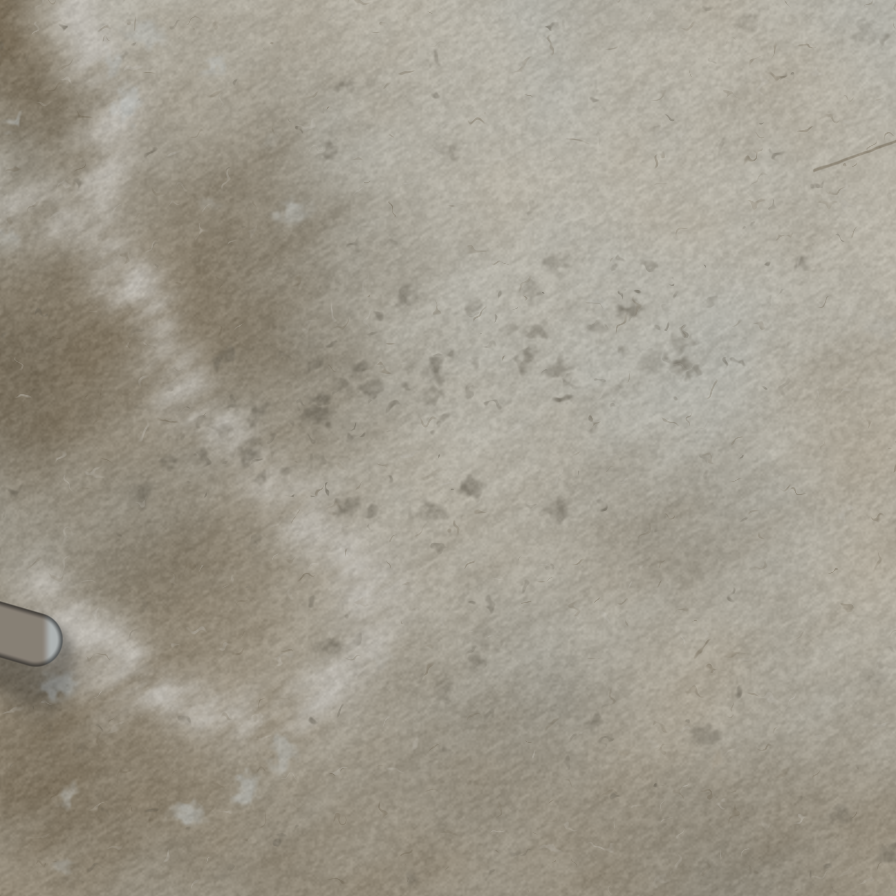
A WebGL 2 fragment shader for this texture:

```glsl
#version 300 es
precision highp float;
// Worn concrete floor: a soft tone field lowered by broad brown stains, a chalky
// mineral tide line along a warped path, cellular specks gathered on a diagonal,
// pale flakes, short scratches, fine grain and the end of a metal foot at the left.
uniform vec2 u_resolution;
out vec4 fragColor;

const vec3 DARK = vec3(0.42, 0.375, 0.30);
const vec3 PALE = vec3(0.692, 0.678, 0.635);
const vec3 CHALK = vec3(0.735, 0.72, 0.69);
const vec3 SPECK = vec3(0.40, 0.38, 0.335);
const vec3 FLAKE = vec3(0.71, 0.72, 0.71);
const vec3 RUST = vec3(0.45, 0.33, 0.17);
const float BASE_TONE = 0.92;
const float CLOUDS = 0.36;
const float STREAKS = 0.26;
const float STAIN_GAIN = 1.36;
const float GRAIN = 0.068;
const float TIDE_WIDTH = 0.034;
const float GRAIN_ANGLE = 0.55;

// Stains: centre and radii, with a matching depth.
const int STAINS = 9;
const vec4 STAIN[STAINS] = vec4[](
  vec4(0.26, 0.71, 0.15, 0.19), vec4(0.03, 0.59, 0.12, 0.13),
  vec4(0.00, 1.00, 0.06, 0.10), vec4(0.05, 0.17, 0.20, 0.16),
  vec4(0.20, 0.37, 0.13, 0.09), vec4(0.46, 0.06, 0.30, 0.18),
  vec4(0.76, 0.40, 0.10, 0.10), vec4(0.05, 0.87, 0.08, 0.08),
  vec4(0.90, 0.05, 0.22, 0.14));
const float DEPTH[STAINS] = float[](0.44, 0.46, 0.62, 0.38, 0.28, 0.24, 0.18, 0.34, 0.16);

// Path of the tide line, from the top edge down and back to the left.
const int KNOTS = 11;
const vec2 TIDE[KNOTS] = vec2[](
  vec2(0.11, 1.02), vec2(0.135, 0.86), vec2(0.11, 0.74), vec2(0.17, 0.62),
  vec2(0.22, 0.52), vec2(0.30, 0.45), vec2(0.42, 0.37), vec2(0.41, 0.27),
  vec2(0.28, 0.20), vec2(0.16, 0.24), vec2(0.07, 0.32));

float hash(vec2 p) {
  vec3 q = fract(p.xyx * 0.1031);
  q += dot(q, q.yzx + 33.33);
  return fract((q.x + q.y) * q.z);
}

float noise(vec2 p) {
  vec2 i = floor(p), f = fract(p);
  f = f * f * (3.0 - 2.0 * f);
  return mix(mix(hash(i), hash(i + vec2(1, 0)), f.x),
             mix(hash(i + vec2(0, 1)), hash(i + vec2(1, 1)), f.x), f.y);
}

float fbm(vec2 p) {
  float sum = 0.0, amp = 0.5;
  for (int i = 0; i < 5; i++) {
    sum += amp * noise(p);
    p = mat2(1.6, 1.2, -1.2, 1.6) * p + 17.3;
    amp *= 0.5;
  }
  return sum;
}

float segment(vec2 p, vec2 a, vec2 b) {
  vec2 d = b - a;
  return length(p - a - d * clamp(dot(p - a, d) / dot(d, d), 0.0, 1.0));
}

vec2 turn(vec2 p, float a) {
  return mat2(cos(a), -sin(a), sin(a), cos(a)) * p;
}

// Soft ellipses, one per cell; chance is the share of cells that show one.
float specks(vec2 p, float cell, vec2 radii, float chance, float seed) {
  vec2 q = p / cell, id = floor(q);
  float cover = 0.0;
  for (int k = 0; k < 9; k++) {
    vec2 c = id + vec2(k % 3 - 1, k / 3 - 1);
    vec2 key = c + seed;
    vec2 centre = c + 0.15 + 0.7 * vec2(hash(key + 3.1), hash(key + 57.7));
    vec2 d = turn((q - centre) * cell, GRAIN_ANGLE + 1.8 * (hash(key + 21.4) - 0.5));
    float r = length(d / (radii * mix(0.5, 1.25, hash(key + 91.2))));
    float h = hash(key + 130.6);
    float shown = smoothstep(h, h + 0.06, chance) * mix(0.45, 1.0, hash(key + 11.9));
    cover = max(cover, shown * (1.0 - smoothstep(0.35, 1.25, r)));
  }
  return cover;
}

void main() {
  vec2 p = gl_FragCoord.xy / u_resolution.y;
  float px = 1.0 / u_resolution.y;
  vec2 wander = vec2(fbm(p * 8.0 + 4.0), fbm(p * 8.0 + 41.0)) - 0.48;
  vec2 w = p + 0.11 * wander;
  vec2 along = turn(p, GRAIN_ANGLE);
  float streak = fbm(along * vec2(14.0, 40.0)) - 0.48;

  // Broad tone and stains
  float tone = BASE_TONE + 0.10 * (p.x - 0.5) + 0.16 * (p.y - 0.5);
  tone += CLOUDS * (fbm(p * 4.0 + 9.0) - 0.48) + STREAKS * streak;
  float stain = 0.0;
  for (int i = 0; i < STAINS; i++) {
    vec2 d = (w - STAIN[i].xy) / STAIN[i].zw;
    stain += DEPTH[i] * exp(-dot(d, d));
  }
  tone -= STAIN_GAIN * stain;
  vec3 col = mix(DARK, PALE, clamp(tone, -0.12, 1.06));
  col += vec3(0.030, 0.002, -0.028) * (fbm(p * 5.0 + 70.0) - 0.42);

  // Chalky tide line with a side branch
  float tide = segment(w, vec2(-0.02, 0.77), vec2(0.10, 0.73));
  for (int i = 0; i < KNOTS - 1; i++) tide = min(tide, segment(w, TIDE[i], TIDE[i + 1]));
  float chalk = exp(-pow(tide / TIDE_WIDTH, 2.0));
  float patchy = 0.56 + 1.7 * streak + 0.9 * wander.x;
  col = mix(col, CHALK, chalk * clamp(patchy, 0.08, 0.95));

  // Dark specks along the diagonal, sparse elsewhere
  vec2 ragged = p + 0.014 * (vec2(noise(p * 120.0), noise(p * 120.0 + 31.0)) - 0.5);
  float trail = exp(-pow(segment(p, vec2(0.26, 0.48), vec2(0.74, 0.66)) / 0.07, 2.0));
  float blot = specks(ragged, 0.034, vec2(0.016, 0.011), 0.05 + 0.45 * trail, 5.0);
  float fleck = specks(ragged, 0.020, vec2(0.006, 0.0038), 0.07 + 0.30 * trail, 63.0);
  col = mix(col, SPECK, 0.50 * max(blot, fleck) * (0.6 + 0.7 * noise(p * 160.0)));
  col = mix(col, RUST, 0.60 * specks(ragged, 0.11, vec2(0.011, 0.006), 0.07, 210.0));

  // Pale flakes toward the left, faint short scratches everywhere
  float worn = 0.03 + 0.38 * smoothstep(0.45, 0.05, p.x) * smoothstep(0.20, 0.40, abs(p.y - 0.5));
  col = mix(col, FLAKE, 0.75 * specks(ragged, 0.050, vec2(0.022, 0.014), worn, 318.0));
  col = mix(col, DARK, 0.34 * specks(ragged, 0.026, vec2(0.008, 0.0020), 0.20, 402.0));
  col = mix(col, CHALK, 0.40 * specks(ragged, 0.030, vec2(0.009, 0.0024), 0.22, 517.0));
  float crack = segment(p + 0.03 * wander, vec2(0.91, 0.812), vec2(1.02, 0.85));
  col = mix(col, DARK, 0.45 * (1.0 - smoothstep(0.0004, 0.0012 + px, crack)));

  // Fine grain
  col += GRAIN * (noise(along * vec2(150.0, 260.0)) - 0.5);
  col += 0.55 * GRAIN * (noise(p * 400.0) - 0.5);

  // Metal foot with a pale cap and a contact shadow
  float foot = segment(p, vec2(-0.06, 0.315), vec2(0.040, 0.286)) - 0.030;
  col *= 1.0 - 0.26 * exp(-pow(max(foot + 0.5 * (p.y - 0.28), 0.0) / 0.014, 2.0));
  vec3 metal = mix(vec3(0.53, 0.50, 0.46), vec3(0.68, 0.70, 0.70), smoothstep(0.046, 0.058, p.x));
  metal *= mix(0.50, 1.0, smoothstep(0.0, 0.007, -foot));
  col = mix(col, metal, 1.0 - smoothstep(-px, px, foot));

  fragColor = vec4(clamp(col, 0.0, 1.0), 1.0);
}
```
